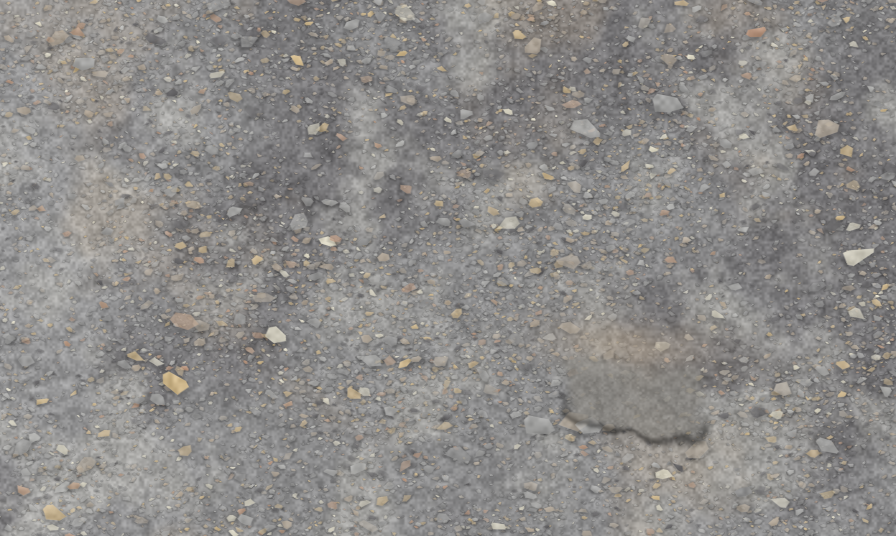
This texture is drawn by a Shadertoy shader. Its source:

```glsl
// Worn grey asphalt with scattered angular stones, sandy stains and a shallow pothole.

const vec3 TAR = vec3(0.55, 0.55, 0.553);
const vec3 DARK_TAR = vec3(0.445, 0.44, 0.448);
const vec3 DUST = vec3(0.645, 0.642, 0.63);
const vec3 SAND = vec3(0.69, 0.635, 0.565);
const vec3 CREAM = vec3(0.88, 0.86, 0.78);
const vec3 RUST = vec3(0.72, 0.58, 0.49);
const vec3 OCHRE = vec3(0.80, 0.71, 0.54);
const vec3 PIT_FLOOR = vec3(0.54, 0.53, 0.51);

float hash(vec2 p) {
    return fract(sin(dot(p, vec2(127.1, 311.7))) * 43758.5);
}

float noise(vec2 p) {
    vec2 i = floor(p), f = fract(p);
    f = f * f * (3.0 - 2.0 * f);
    return mix(mix(hash(i), hash(i + vec2(1, 0)), f.x),
               mix(hash(i + vec2(0, 1)), hash(i + vec2(1, 1)), f.x), f.y);
}

float fbm(vec2 p) {
    float sum = 0.0, amp = 0.5;
    for (int i = 0; i < 4; i++) {
        sum += amp * noise(p);
        p = mat2(1.6, 1.2, -1.2, 1.6) * p + 7.3;
        amp *= 0.5;
    }
    return sum / 0.9375;
}

// Irregular convex polygon, negative inside.
float chipDistance(vec2 q, float radius, vec2 id) {
    float d = -1.0;
    float turn = 6.283 * hash(id + 3.1);
    for (int k = 0; k < 6; k++) {
        float a = turn + 1.047 * (float(k) + 0.6 * hash(id + float(k) * 5.7));
        float side = radius * (0.55 + 0.65 * hash(id + float(k) * 9.3));
        d = max(d, dot(q, vec2(cos(a), sin(a))) - side);
    }
    return d;
}

vec3 stoneColor(float pick, float tone) {
    vec3 c = mix(vec3(0.54), vec3(0.71, 0.71, 0.70), tone);
    if (pick > 0.42) c = mix(SAND, DUST, tone * 0.7);
    if (pick > 0.64) c = mix(OCHRE, SAND, tone * 0.6);
    if (pick > 0.76) c = mix(RUST, SAND, tone * 0.6);
    if (pick > 0.83) c = mix(CREAM, DUST, tone * 0.5);
    if (pick > 0.92) c = DARK_TAR * 0.9;
    return c;
}

// One layer of stones, one candidate per grid cell.
vec3 scatterStones(vec3 color, vec2 p, float cell, float density, float seed, float blur) {
    vec2 home = floor(p / cell);
    for (int y = -1; y <= 1; y++)
    for (int x = -1; x <= 1; x++) {
        vec2 id = home + vec2(x, y);
        vec2 key = id + seed;
        vec2 center = (id + 0.15 + 0.7 * vec2(hash(key), hash(key + 41.7))) * cell;
        float cluster = 0.2 + 1.6 * noise(center * 8.0 + 3.0);
        if (hash(key + 17.3) > density * cluster) continue;
        float tilt = 1.2 * (hash(key + 23.9) - 0.5);
        vec2 q = mat2(cos(tilt), sin(tilt), -sin(tilt), cos(tilt)) * (p - center) * vec2(0.8, 1.3);
        float size = hash(key + 29.9);
        float radius = cell * mix(0.15, 0.36, size * size);
        float d = chipDistance(q, radius, key);
        float cover = 1.0 - smoothstep(-blur, blur, d);
        float below = chipDistance(q + vec2(0.0, radius * 0.3), radius, key);
        float shadow = 1.0 - smoothstep(0.0, radius * 0.5 + blur, below);
        vec3 stone = stoneColor(hash(key + 53.1), hash(key + 67.7));
        stone += 0.12 * (noise(p * 110.0) - 0.5) + 0.04 * clamp(q.y / radius, -1.0, 1.0);
        color *= 1.0 - 0.14 * shadow * (1.0 - cover);
        color = mix(color, stone, cover * mix(0.45, 1.0, hash(key + 83.3)));
    }
    return color;
}

vec3 pavement(vec2 p) {
    float broad = fbm(p * 3.2 + 4.0);
    float patches = fbm(p * 9.0 + 20.0);
    vec3 color = mix(TAR, DARK_TAR, 0.85 * smoothstep(0.46, 0.74, broad));
    color = mix(color, DUST, 0.85 * smoothstep(0.44, 0.72, patches));
    color = mix(color, SAND, 0.35 * smoothstep(0.56, 0.78, fbm(p * 5.0 + 50.0)));
    color += 0.11 * (fbm(p * 26.0 + 70.0) - 0.5);
    return color + 0.04 * (1.0 - smoothstep(0.0, 0.55, p.x));
}

vec3 addPothole(vec3 color, vec2 p, float grain) {
    vec2 q = p - vec2(1.19, 0.255);
    q += 0.06 * (vec2(fbm(p * 14.0), fbm(p * 14.0 + 31.0)) - 0.5);
    q.y += 0.12 * q.x;
    vec2 b = abs(q) - vec2(0.10, 0.032);
    float d = length(max(b, 0.0)) + min(max(b.x, b.y), 0.0) - 0.035;
    float lower = 1.0 - smoothstep(-0.06, 0.0, q.y);
    vec2 s = (q - vec2(0.0, 0.10)) / vec2(0.15, 0.05);
    color = mix(color, SAND + 0.08 * grain, 0.6 * exp(-dot(s, s)));
    color = mix(color, PIT_FLOOR + 0.07 * grain, 0.8 * (1.0 - smoothstep(-0.02, 0.008, d)));
    float rim = exp(-pow(d / 0.008, 2.0));
    return color * (1.0 - 0.38 * rim * lower);
}

void mainImage(out vec4 fragColor, in vec2 fragCoord) {
    vec2 p = fragCoord / iResolution.y;
    float blur = 0.0010 + 0.4 / iResolution.y;
    float grain = noise(p * 210.0) + 0.9 * noise(p * 95.0 + 9.0) - 0.95;

    vec3 color = pavement(p) + 0.12 * grain;
    color = scatterStones(color, p, 0.011, 0.52, 11.0, blur);
    color = scatterStones(color, p, 0.020, 0.52, 37.0, blur);
    color = scatterStones(color, p, 0.035, 0.38, 71.0, blur);
    color = scatterStones(color, p, 0.060, 0.13, 97.0, blur);
    color = addPothole(color, p, grain);
    fragColor = vec4(clamp(color, 0.0, 1.0), 1.0);
}
```
